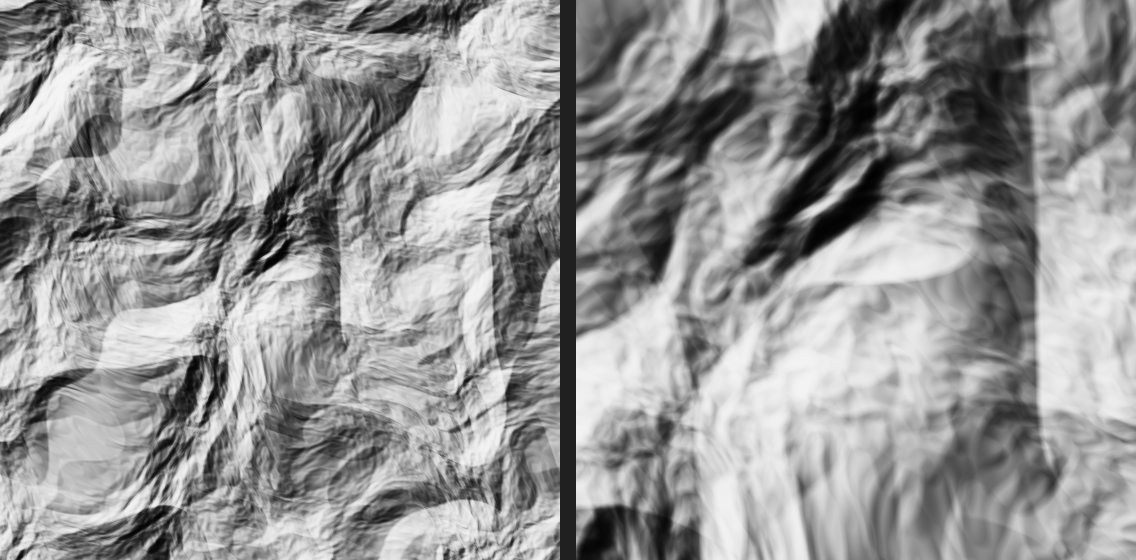
Left, the full canvas; right, a detail of the centre.
Reproduce this texture procedurally as a WebGL 2 fragment shader.

```glsl
#version 300 es
precision highp float;

uniform vec2 u_resolution;
out vec4 fragColor;

// Unit gradient with a random direction for each lattice cell
vec2 randomGradient(vec2 cell) {
    float angle = 6.2832 * fract(sin(dot(cell, vec2(127.1, 311.7))) * 43758.5453);
    return vec2(cos(angle), sin(angle));
}

float gradientNoise(vec2 p) {
    vec2 cell = floor(p);
    vec2 f = p - cell;
    vec2 blend = f * f * f * (f * (f * 6.0 - 15.0) + 10.0);
    float a = dot(randomGradient(cell), f);
    float b = dot(randomGradient(cell + vec2(1, 0)), f - vec2(1, 0));
    float c = dot(randomGradient(cell + vec2(0, 1)), f - vec2(0, 1));
    float d = dot(randomGradient(cell + vec2(1, 1)), f - vec2(1, 1));
    return mix(mix(a, b, blend.x), mix(c, d, blend.x), blend.y);
}

// Creased sheet: folded octaves that alternate between ridges and valleys
float paperHeight(vec2 uv) {
    vec2 p = uv * 2.5 + vec2(3.7, 8.2);
    p += 0.2 * vec2(gradientNoise(p * 1.7), gradientNoise(p * 1.7 + 17.0));
    float height = 0.0;
    float amplitude = -0.28;
    for (int octave = 0; octave < 6; octave++) {
        float fold = gradientNoise(p);
        height += amplitude * abs(fold);
        amplitude *= -0.435;
        // Rotate, double the frequency and bend along the larger folds
        p = mat2(1.6, 1.2, -1.2, 1.6) * p + 0.35 * fold + vec2(5.3, 1.9);
    }
    return height;
}

void main() {
    vec2 uv = gl_FragCoord.xy / u_resolution.y;

    // Slope towards a light at the upper left
    vec2 toLight = normalize(vec2(-0.8, 0.7));
    float reach = 0.003;
    float slope = (paperHeight(uv - toLight * reach) - paperHeight(uv + toLight * reach))
                / (2.0 * reach);

    // Soft tone curve: broad highlights, thin deep shadows
    float tone = 0.96 / (1.0 + exp(-1.55 * slope - 0.72));
    fragColor = vec4(vec3(tone), 1.0);
}
```
